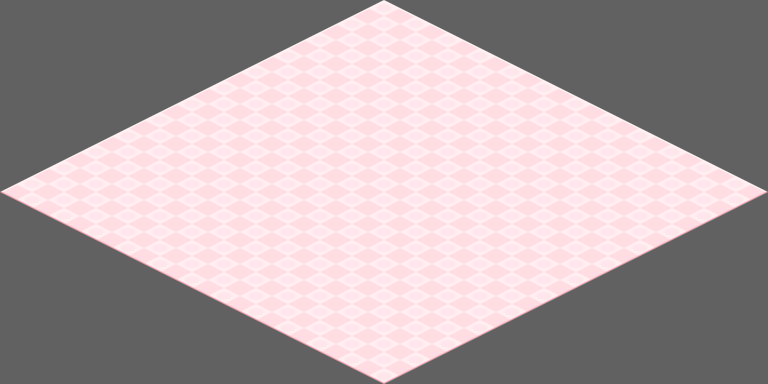
Write a WebGL 1 fragment shader that draws this pattern.

```glsl
precision highp float;
// An isometric floor: a two-to-one rhombus of checkered tiles on plain grey.
// The canvas is skewed into floor axes; every second tile is pale with a fine
// border and a scalloped rosette, and the floor has light and rose rims.

uniform vec2 u_resolution;

const float TILES = 24.0;          // tiles along each floor side
const float BORDER = 0.07;         // pale tile border, in tiles
const float ROSETTE_RADIUS = 0.33; // in tiles
const float SCALLOP_DEPTH = 0.05;
const float SCALLOPS = 8.0;
const float RIM_WIDTH = 0.0035;    // in floor sides

const vec3 BACKGROUND = vec3(0.38, 0.38, 0.38);
const vec3 PINK = vec3(1.0, 0.867, 0.886);
const vec3 PALE = vec3(1.0, 0.932, 0.950);
const vec3 ROSETTE = vec3(1.0, 0.898, 0.918);
const vec3 BORDER_COLOR = vec3(1.0, 0.950, 0.958);
const vec3 UPPER_RIM = vec3(1.0, 0.965, 0.970);
const vec3 LOWER_RIM = vec3(0.96, 0.66, 0.71);

// Coverage of a shape from its signed distance, negative inside.
float coverage(float dist, float pixel) {
  return clamp(0.5 - dist / pixel, 0.0, 1.0);
}

// Smoothed square waves: +1 on even tiles and -1 on odd ones.
vec2 alternate(vec2 tile, float pixel) {
  vec2 wave = 0.5 - abs(mod(tile + 0.5, 2.0) - 1.0);
  return clamp(2.0 * wave / pixel, -1.0, 1.0);
}

vec3 paleTile(vec2 local, float pixel) {
  vec2 p = local - 0.5;
  float angle = atan(p.y, p.x + 1e-5);
  float radius = ROSETTE_RADIUS + SCALLOP_DEPTH * cos(SCALLOPS * angle);
  vec3 color = mix(PALE, ROSETTE, coverage(length(p) - radius, pixel));

  // Short pale veins run from the middle toward the tile corners.
  float vein = max(abs(abs(p.x) - abs(p.y)) - 0.05, length(p) - 0.24);
  color = mix(color, PALE, 0.5 * coverage(vein, pixel));

  float edge = 0.5 - max(abs(p.x), abs(p.y));
  return mix(color, BORDER_COLOR, coverage(edge - BORDER, pixel));
}

void main() {
  // Floor axes run from the top corner down to the right and to the left.
  vec2 uv = gl_FragCoord.xy / u_resolution;
  vec2 pos = vec2(uv.x - uv.y + 0.5, 1.5 - uv.x - uv.y);
  float pixel = length(1.0 / u_resolution);

  // Checkered tiles.
  vec2 tile = pos * TILES;
  float tilePixel = pixel * TILES;
  vec2 parity = alternate(tile, tilePixel);
  float pale = 0.5 + 0.5 * parity.x * parity.y;
  vec3 floorColor = mix(PINK, paleTile(fract(tile), tilePixel), pale);

  // Rims and outer outline.
  float upper = min(pos.x, pos.y);
  float lower = min(1.0 - pos.x, 1.0 - pos.y);
  floorColor = mix(floorColor, UPPER_RIM, coverage(upper - RIM_WIDTH, pixel));
  floorColor = mix(floorColor, LOWER_RIM, coverage(lower - RIM_WIDTH, pixel));
  float inside = coverage(-min(upper, lower), pixel);

  gl_FragColor = vec4(mix(BACKGROUND, floorColor, inside), 1.0);
}
```
